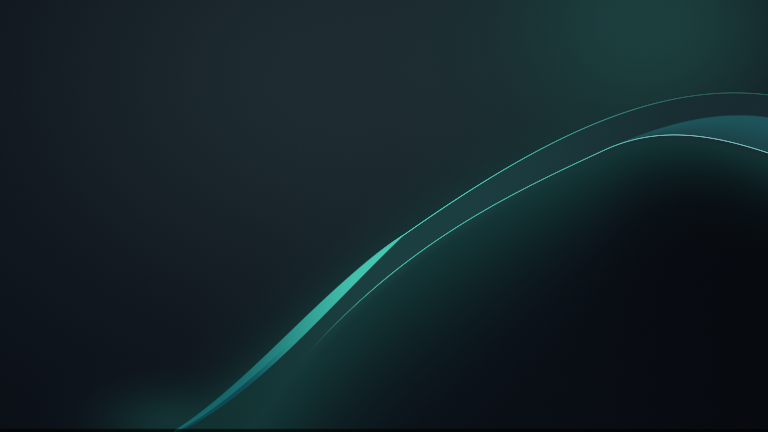
This background is drawn by a Shadertoy shader. Its source:

```glsl
// Dark teal backdrop: two fine arcs sweep up to the right, each opening into a ribbon.
// Arcs are cubic Hermite spans y(x); soft glows follow the slope-corrected distance
// to them, over a backdrop of wide elliptical lights. Units: canvas height = 1.

const vec3 NIGHT       = vec3(0.038, 0.055, 0.082);
const vec3 SLATE       = vec3(0.118, 0.172, 0.192);
const vec3 TEAL_HAZE   = vec3(0.110, 0.255, 0.250);
const vec3 BAND        = vec3(0.108, 0.245, 0.252);
const vec3 BAND_END    = vec3(0.095, 0.170, 0.190);
const vec3 UNDERGLOW   = vec3(0.085, 0.245, 0.240);
const vec3 RIBBON_DEEP = vec3(0.085, 0.400, 0.410);
const vec3 RIBBON_LIT  = vec3(0.270, 0.780, 0.690);
const vec3 FOLD        = vec3(0.055, 0.260, 0.310);
const vec3 VEIL        = vec3(0.115, 0.340, 0.365);
const vec3 LINE        = vec3(0.300, 0.800, 0.720);
const vec3 LINE_PALE   = vec3(0.550, 0.820, 0.820);

const vec2 ROOT  = vec2(0.412, 0.009);   // foot of the left ribbon
const vec2 PINCH = vec2(0.9375, 0.458);  // left ribbon narrows to a line
const vec2 CREST = vec2(1.701, 0.785);   // top of the upper arc
const vec2 START = vec2(0.690, 0.157);   // faded end of the lower arc
const vec2 SPLIT = vec2(1.400, 0.653);   // right ribbon opens
const vec2 EXIT  = vec2(1.778, 0.646);   // lower arc leaves the canvas
const float START_SLOPE = 1.15;
const float SPLIT_SLOPE = 0.46;
const float LINE_WIDTH  = 0.0021;
const float FLOOR_EDGE  = 0.007;

// Cubic through a and b with end slopes ma and mb.
float hermite(float x, vec2 a, float ma, vec2 b, float mb) {
    float w = b.x - a.x, t = (x - a.x) / w, s = 1.0 - t;
    return a.y * s * s * (1.0 + 2.0 * t) + b.y * t * t * (3.0 - 2.0 * t)
         + w * t * s * (ma * s - mb * t);
}

float upperArc(float x) {
    return x < PINCH.x ? hermite(x, ROOT, 0.65, PINCH, 0.62)
                       : hermite(x, PINCH, 0.70, CREST, 0.0);
}

float lowerArc(float x) {
    if (x < START.x) return START.y + START_SLOPE * (x - START.x);
    return x < SPLIT.x ? hermite(x, START, START_SLOPE, SPLIT, SPLIT_SLOPE)
                       : hermite(x, SPLIT, SPLIT_SLOPE, EXIT, -0.33);
}

// Turns a height above a curve into an approximate distance.
float slopeDistance(float height, float rise, float run) {
    return height * run / length(vec2(run, rise));
}

float glow(vec2 p, vec2 center, vec2 radius) {
    vec2 q = (p - center) / radius;
    return exp(-dot(q, q));
}

float stroke(float d, float width, float px) {
    float w = max(width, px);
    return (1.0 - smoothstep(0.2 * w, w, abs(d))) * min(1.0, width / px + 0.15);
}

float hash(vec2 p) {
    return fract(sin(dot(p, vec2(12.99, 78.23))) * 43758.5);
}

void mainImage(out vec4 fragColor, in vec2 fragCoord) {
    vec2 p = fragCoord / iResolution.y;
    p.x *= 1.7778 * iResolution.y / iResolution.x;
    float px = 1.0 / iResolution.y, run = 0.004;

    // Signed distances, positive above each arc
    float yU = upperArc(p.x), yL = lowerArc(p.x);
    float dU = slopeDistance(p.y - yU, upperArc(p.x + run) - yU, run);
    float dL = slopeDistance(p.y - yL, lowerArc(p.x + run) - yL, run);

    // Backdrop above the arcs
    vec3 col = mix(NIGHT, SLATE, glow(p, vec2(0.80, 0.82), vec2(0.85, 0.62)));
    col = mix(col, TEAL_HAZE, 0.95 * glow(p, vec2(1.50, 0.95), vec2(0.36, 0.30)));
    col = mix(col, UNDERGLOW, 0.70 * glow(p, vec2(0.39, 0.02), vec2(0.15, 0.08)));
    float halo = exp(-max(dU, 0.0) / 0.055) * (1.0 - smoothstep(1.0, 1.65, p.x));
    col = mix(col, UNDERGLOW, 0.55 * halo * smoothstep(0.30, 0.55, p.x));

    // Band between the arcs, then the light fading out below the lower one
    vec3 band = mix(BAND, BAND_END, smoothstep(1.0, 1.72, p.x));
    band = mix(UNDERGLOW * 0.8, band, smoothstep(0.45, 0.90, p.x));
    float reach = mix(0.19, 0.085, smoothstep(1.0, 1.7, p.x));
    float fade = exp(-pow(max(-dL, 0.0) / reach, 1.4));
    vec3 below = mix(NIGHT * (1.0 - 0.25 * smoothstep(1.2, 1.8, p.x)), UNDERGLOW, 0.85 * fade);
    vec3 inner = mix(below, band, smoothstep(-0.025, 0.004, dL));
    col = mix(col, inner, smoothstep(px, -px, dU) * smoothstep(0.36, 0.46, p.x));

    // Left ribbon with a darker fold along its lower side
    float yUnder = hermite(p.x, vec2(ROOT.x, 0.0), 0.45, PINCH, 0.95);
    float inSpan = step(ROOT.x - 0.01, p.x) * step(p.x, PINCH.x);
    float ribbon = smoothstep(-px, px, p.y - yUnder) * smoothstep(px, -px, p.y - yU) * inSpan;
    vec3 silk = mix(RIBBON_DEEP, RIBBON_LIT, smoothstep(0.50, 0.88, p.x));
    float across = (p.y - yUnder) / max(yU - yUnder, 0.001);
    float fold = (1.0 - smoothstep(0.30, 0.45, across)) * (1.0 - smoothstep(0.54, 0.68, p.x));
    col = mix(col, mix(silk, FOLD, 0.85 * fold), ribbon);

    // Right ribbon above the lower arc
    float yVeil = hermite(p.x, SPLIT, SPLIT_SLOPE, vec2(1.71, 0.733), 0.0);
    float veil = smoothstep(px, -px, p.y - yVeil) * smoothstep(-px, px, p.y - yL) * step(SPLIT.x, p.x);
    col = mix(col, VEIL, veil * mix(0.55, 0.95, smoothstep(yL, yVeil, p.y)));

    // Fine lines
    float upperInk = smoothstep(0.80, 0.94, p.x) * mix(0.95, 0.30, smoothstep(1.0, 1.65, p.x));
    col = mix(col, LINE, upperInk * stroke(dU, LINE_WIDTH, px));
    float lowerInk = smoothstep(START.x, START.x + 0.22, p.x) * 0.8;
    vec3 lowerTint = mix(LINE, LINE_PALE, smoothstep(1.3, 1.6, p.x));
    col = mix(col, lowerTint, lowerInk * stroke(dL, LINE_WIDTH, px));

    // Dark floor strip and a light dither against banding
    col *= mix(0.35, 1.0, smoothstep(FLOOR_EDGE - px, FLOOR_EDGE + px, p.y));
    col += (hash(fragCoord) - 0.5) / 255.0;
    fragColor = vec4(col, 1.0);
}
```
